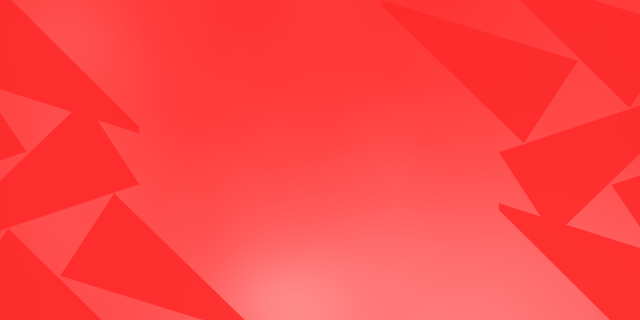
This background is drawn by a Shadertoy shader. Its source:

```glsl
const vec3 BASE_RED = vec3(1.0, 0.205, 0.205);
const vec3 SHARD_RED = vec3(0.995, 0.165, 0.165);
const vec3 GLOW_TINT = vec3(0.0, 1.0, 1.0);
const float SHARD_OPACITY = 0.88;
const float CLOUD_SCALE = 5.0;
const float CLOUD_STRENGTH = 0.03;
const vec2 TURN_CENTER = vec2(0.997, 0.474);
const int SHARD_COUNT = 5;

// Corners of each convex shard, counterclockwise, in canvas heights
const vec2 SHARDS[20] = vec2[20](
    vec2(0.435, 0.583), vec2(0.435, 0.604), vec2(-0.417, 1.448), vec2(-0.417, 0.854),
    vec2(0.435, 0.424), vec2(0.294, 0.641), vec2(0.234, 0.659), vec2(-0.247, 0.198),
    vec2(0.083, 0.526), vec2(-0.083, 0.771), vec2(-0.083, 0.600), vec2(-0.083, 0.471),
    vec2(0.357, 0.396), vec2(0.188, 0.138), vec2(0.802, -0.052), vec2(0.802, -0.036),
    vec2(0.026, 0.286), vec2(-0.143, 0.034), vec2(0.466, -0.151), vec2(0.466, -0.146));

float hash(vec2 p) {
    return fract(sin(dot(p, vec2(127.1, 311.7))) * 43758.55);
}

float valueNoise(vec2 p) {
    vec2 cell = floor(p);
    vec2 f = fract(p);
    f = f * f * (3.0 - 2.0 * f);
    float low = mix(hash(cell), hash(cell + vec2(1.0, 0.0)), f.x);
    float high = mix(hash(cell + vec2(0.0, 1.0)), hash(cell + vec2(1.0, 1.0)), f.x);
    return mix(low, high, f.y);
}

float softGlow(vec2 p, vec2 center, vec2 spread) {
    vec2 q = (p - center) / spread;
    return exp(-0.5 * dot(q, q));
}

// Signed distance to one shard, as the intersection of its half planes
float shardDistance(vec2 p, int shard) {
    float d = -10.0;
    for (int i = 0; i < 4; i++) {
        vec2 a = SHARDS[shard * 4 + i];
        vec2 edge = SHARDS[shard * 4 + (i + 1) % 4] - a;
        d = max(d, dot(p - a, normalize(vec2(edge.y, -edge.x))));
    }
    return d;
}

vec3 backdrop(vec2 p) {
    float light = 0.27 * softGlow(p, vec2(1.41, -0.04), vec2(0.65, 0.39));
    light += 0.14 * softGlow(p, vec2(0.89, 0.05), vec2(0.16, 0.12));
    light += 0.08 * softGlow(p, vec2(0.16, 0.53), vec2(0.23, 0.42));
    light += 0.05 * softGlow(p, vec2(0.22, 0.95), vec2(0.16, 0.14));
    light += 0.04 * softGlow(p, vec2(1.87, 0.71), vec2(0.18, 0.23));

    // Faint cloudy variation
    float cloud = 0.65 * valueNoise(p * CLOUD_SCALE)
                + 0.35 * valueNoise(p * CLOUD_SCALE * 2.1 + 7.0);
    light += CLOUD_STRENGTH * (cloud - 0.5);
    return BASE_RED + GLOW_TINT * light;
}

void mainImage(out vec4 fragColor, in vec2 fragCoord) {
    vec2 p = fragCoord / iResolution.y;
    float pixel = 1.0 / iResolution.y;

    // The right cluster is the left one turned by half a circle
    vec2 q = p.x > TURN_CENTER.x ? 2.0 * TURN_CENTER - p : p;
    float d = 10.0;
    for (int i = 0; i < SHARD_COUNT; i++) {
        d = min(d, shardDistance(q, i));
    }

    float coverage = 1.0 - smoothstep(-0.7 * pixel, 0.7 * pixel, d);
    vec3 color = mix(backdrop(p), SHARD_RED, coverage * SHARD_OPACITY);
    fragColor = vec4(color, 1.0);
}
```
